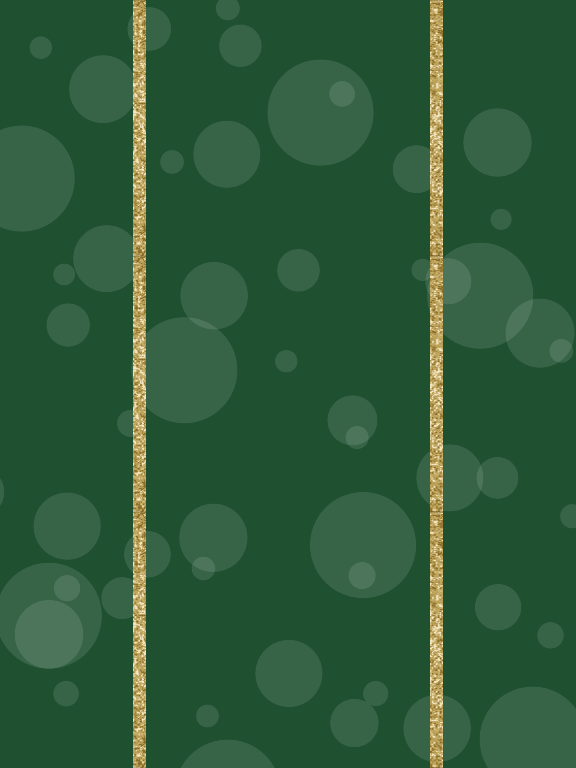
This pattern is drawn by a Shadertoy shader. Its source:

```glsl
const vec3 GREEN = vec3(0.120, 0.315, 0.190);
const vec3 GOLD_DARK = vec3(0.55, 0.43, 0.16);
const vec3 GOLD = vec3(0.75, 0.65, 0.37);
const vec3 GOLD_LIGHT = vec3(0.95, 0.90, 0.76);
const float VEIL_ALPHA = 0.11;

// Lengths are fractions of the canvas width
const float STRIPE_X = 0.2422;
const float STRIPE_STEP = 0.5156;
const float STRIPE_WIDTH = 0.0226;
const float GLITTER_PERIOD = 0.4444;
const float GRAIN_SIZE = 0.0034;

const vec2 LARGE_ORIGIN = vec2(0.556, 1.142);
const vec2 LARGE_STEP_A = vec2(0.295, -0.330);
const vec2 LARGE_STEP_B = vec2(-0.226, -0.434);
const float LARGE_JITTER = 0.04;

float hash(vec2 p) {
    return fract(sin(dot(p, vec2(127.1, 311.7))) * 43758.5453);
}

vec2 hash2(vec2 p) {
    return vec2(hash(p), hash(p + 19.7));
}

float valueNoise(vec2 p) {
    vec2 i = floor(p);
    vec2 f = smoothstep(0.0, 1.0, fract(p));
    float low = mix(hash(i), hash(i + vec2(1, 0)), f.x);
    float high = mix(hash(i + vec2(0, 1)), hash(i + vec2(1, 1)), f.x);
    return mix(low, high, f.y);
}

// Share of the background left visible through one translucent disc
float discVeil(vec2 p, float radius, float pixel) {
    float d = length(p) - radius;
    return 1.0 - VEIL_ALPHA * (1.0 - smoothstep(-0.5 * pixel, 0.5 * pixel, d));
}

// Large discs on a jittered oblique lattice
float largeDiscs(vec2 p, float pixel) {
    float veil = 1.0;
    for (int j = 0; j <= 2; j++) {
        for (int i = -1; i <= 2; i++) {
            vec2 id = vec2(i, j);
            vec2 center = LARGE_ORIGIN + id.x * LARGE_STEP_A + id.y * LARGE_STEP_B;
            center += (hash2(id + 5.3) - 0.5) * LARGE_JITTER;
            float radius = mix(0.092, 0.106, step(0.5, hash(id + 8.1)));
            veil *= discVeil(p - center, radius, pixel);
        }
    }
    return veil;
}

// Smaller discs, one at a random place in each grid cell
float scatteredDiscs(vec2 p, float cellSize, vec2 radii, float seed, float pixel) {
    float veil = 1.0;
    vec2 cell = floor(p / cellSize);
    for (int j = -1; j <= 1; j++) {
        for (int i = -1; i <= 1; i++) {
            vec2 id = cell + vec2(i, j);
            vec2 center = (id + 0.1 + 0.8 * hash2(id + seed)) * cellSize;
            float radius = mix(radii.x, radii.y, hash(id + seed + 41.3));
            veil *= discVeil(p - center, radius, pixel);
        }
    }
    return veil;
}

// Speckled gold whose brightness swells once per strip length
vec3 glitter(vec2 p) {
    float along = fract(p.y / GLITTER_PERIOD);
    vec2 q = vec2(p.x, along * GLITTER_PERIOD) / GRAIN_SIZE;
    float grain = 0.55 * valueNoise(q) + 0.45 * valueNoise(q * 1.9 + 7.0);
    float swell = 0.14 * sin(3.14159 * along) - 0.07;
    float shine = clamp((grain - 0.5) * 1.7 + 0.5 + swell, 0.0, 1.0);
    vec3 color = mix(GOLD_DARK, GOLD, smoothstep(0.0, 0.5, shine));
    color = mix(color, GOLD_LIGHT, smoothstep(0.55, 1.0, shine));
    float seam = 1.0 - smoothstep(0.0, 0.006, min(along, 1.0 - along));
    return color * (1.0 - 0.2 * seam);
}

void mainImage(out vec4 fragColor, in vec2 fragCoord) {
    vec2 p = fragCoord / iResolution.x;
    float pixel = 1.0 / iResolution.x;

    // Overlapping discs over plain green
    float veil = largeDiscs(p, pixel);
    veil *= scatteredDiscs(p, 0.333, vec2(0.058, 0.060), 3.0, pixel);
    veil *= scatteredDiscs(p, 0.333, vec2(0.035, 0.045), 17.0, pixel);
    veil *= scatteredDiscs(p, 0.270, vec2(0.018, 0.024), 29.0, pixel);
    vec3 color = mix(vec3(1.0), GREEN, veil);

    // Vertical glitter stripes
    float halfStep = 0.5 * STRIPE_STEP;
    float x = abs(mod(p.x - STRIPE_X + halfStep, STRIPE_STEP) - halfStep);
    float edge = x - 0.5 * STRIPE_WIDTH;
    float stripe = 1.0 - smoothstep(-0.5 * pixel, 0.5 * pixel, edge);
    color = mix(color, glitter(p), stripe);

    fragColor = vec4(color, 1.0);
}
```
